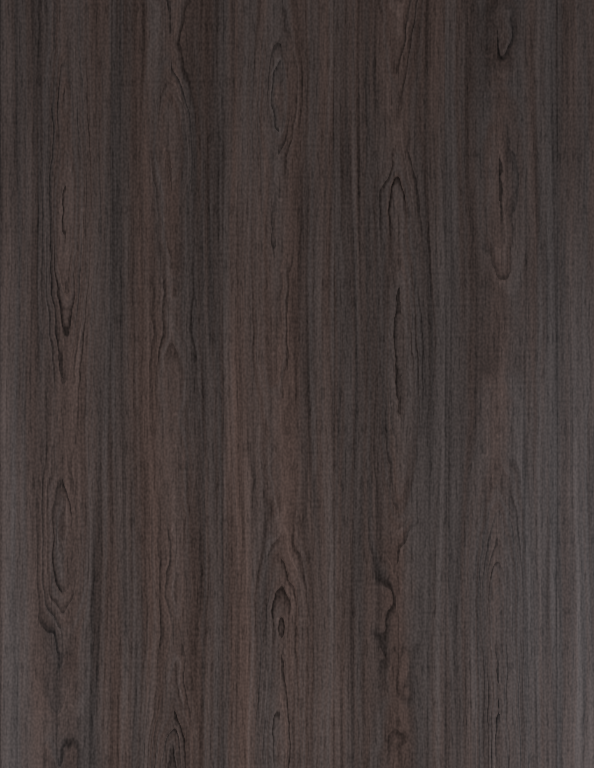
Write a Shadertoy shader that draws this texture.

```glsl
// Dark stained wood veneer: upright strips, each with a heart of nested arches.
// A ring field (distance from the heart plus a climb along the height) is
// sliced into crisp growth lines, then pinstripes, pores and a sheen are added.

float hash(float n) {
    return fract(sin(n * 91.37 + 4.1) * 4375.85);
}

vec2 gradient(vec2 cell) {
    float angle = 6.2832 * fract(sin(dot(cell, vec2(127.1, 311.7))) * 4375.85);
    return vec2(cos(angle), sin(angle));
}

// Gradient noise, roughly -0.7 to 0.7
float noise(vec2 p) {
    vec2 i = floor(p), f = fract(p);
    vec2 w = f * f * f * (f * (f * 6.0 - 15.0) + 10.0);
    float a = dot(gradient(i), f);
    float b = dot(gradient(i + vec2(1, 0)), f - vec2(1, 0));
    float c = dot(gradient(i + vec2(0, 1)), f - vec2(0, 1));
    float d = dot(gradient(i + vec2(1, 1)), f - vec2(1, 1));
    return mix(mix(a, b, w.x), mix(c, d, w.x), w.y);
}

// Growth ring count at a place, for a strip with its heart at dx = 0
float ringField(float dx, vec2 p, float strip, float heart) {
    float climb = 8.0 * noise(vec2(strip * 7.3 + 0.4, p.y * 2.6 + strip * 1.7))
                + 2.0 * noise(vec2(strip * 3.7 + 0.6, p.y * 7.0));
    float ripple = 1.1 * noise(p * vec2(36.0, 12.0)) + 0.45 * noise(p * vec2(75.0, 38.0))
                 + 0.15 * noise(p * vec2(120.0, 100.0));
    return 95.0 * sqrt(dx * dx + 0.00003) + climb * heart + ripple * (0.2 + 0.8 * heart);
}

void mainImage(out vec4 fragColor, in vec2 fragCoord) {
    vec2 p = fragCoord / iResolution.y;
    vec2 uv = fragCoord / iResolution.xy;

    // Strips of veneer, with hearts a little off centre
    float u = p.x / 0.145;
    float strip = floor(u);
    float across = fract(u);
    float sway = 0.011 * noise(vec2(strip * 5.3 + 0.5, p.y * 2.6));
    float dx = (across - 0.5 + 0.2 * (hash(strip) - 0.5)) * 0.145 + sway;
    float heart = exp(-dx * dx / 0.0009);

    // Growth lines: a short darkening that ends in a crisp edge, then a pale rim
    float rings = ringField(dx, p, strip, heart);
    float phase = fract(rings);
    float line = smoothstep(0.5, 0.86, phase) * (1.0 - smoothstep(0.88, 1.0, phase));
    float rim = smoothstep(0.0, 0.1, phase) * (1.0 - smoothstep(0.1, 0.35, phase));
    float fade = noise(vec2(floor(rings) * 3.37 + strip * 9.1, p.y * 6.0 + sign(dx) * 20.0));
    float strength = smoothstep(-0.15, 0.35, fade) * (0.2 + 0.8 * heart);

    // Tones that follow the rings, shifted so that the two sides differ
    float skew = dx * 22.0 + strip * 5.7;
    float bands = noise(vec2(rings * 0.5 + strip * 17.3, p.y * 0.9 + skew));
    float fine = noise(vec2(rings * 1.8 + strip * 17.3, p.y * 2.5 + skew));

    // Upright pinstripes, quieter at the heart
    float swayed = p.x + 0.8 * sway;
    float stripe = smoothstep(0.1, 0.42, noise(vec2(swayed * 135.0, p.y * 2.2)));
    float thread = noise(vec2(swayed * 250.0, p.y * 7.0));

    // Short pores, pale flecks and grainy speckle
    float pores = smoothstep(0.12, 0.45, noise(p * vec2(290.0, 42.0)));
    float flecks = smoothstep(0.3, 0.55, noise(p * vec2(190.0, 75.0) + 31.0));
    float speckle = noise(p * vec2(330.0, 240.0));

    // Tone of the narrow boards
    float boards = noise(vec2(p.x * 17.0 + 0.3, p.y * 0.5 + 8.0));

    float shade = 0.07 + 0.17 * bands + 0.16 * fine + 0.17 * thread + 0.20 * boards
                + 0.22 * speckle - 0.14 * pores - 0.17 * stripe * (1.0 - 0.7 * heart)
                - 0.46 * strength * line + 0.15 * strength * rim
                + 0.14 * flecks * (0.3 + 0.7 * heart)
                + 0.08 * (hash(strip + 5.0) - 0.5);

    // Thin dark joints between strips
    float joint = min(across, 1.0 - across) * 0.145;
    shade -= 0.12 * (1.0 - smoothstep(0.0005, 0.0025, joint));

    // Brown and grey stain in long streaks
    float stain = noise(vec2(p.x * 30.0, p.y * 1.3)) + 0.5 * fine;
    float grey = smoothstep(-0.5, 0.5, stain);
    vec3 wood = mix(vec3(0.262, 0.213, 0.197), vec3(0.239, 0.214, 0.208), grey);
    vec3 color = wood * (1.0 + shade);

    // Cool sheen at the lower right and left edge, darker towards the top
    float sheen = smoothstep(0.62, 1.0, uv.x) * (1.0 - 0.75 * smoothstep(0.1, 0.95, uv.y))
                + 0.55 * (1.0 - smoothstep(0.0, 0.25, uv.x)) * (1.0 - 0.6 * uv.y);
    color *= mix(1.06, 0.89, smoothstep(0.1, 1.0, uv.y));
    color += sheen * vec3(0.050, 0.061, 0.070);

    fragColor = vec4(color, 1.0);
}
```
